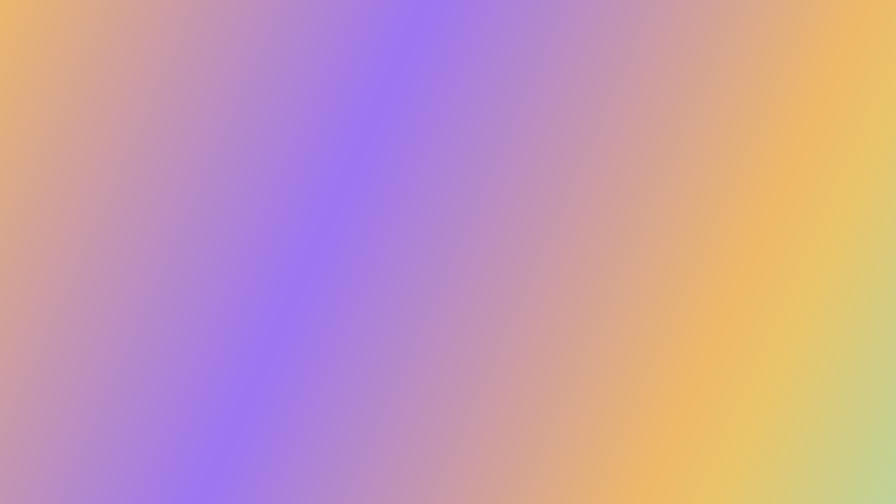
A Shadertoy shader for this background:

```glsl
// Slanted soft gradient: a violet ridge fading to orange on both sides, then gold and pale green.

// Colours, in order of distance from the ridge
const vec3 VIOLET = vec3(0.615, 0.460, 0.950);
const vec3 ORANGE = vec3(0.930, 0.722, 0.410);
const vec3 GOLD   = vec3(0.915, 0.765, 0.410);
const vec3 GREEN  = vec3(0.740, 0.825, 0.605);

// Layout, in canvas heights
const float SLANT       = 0.447;  // sideways drift of the bands per unit of descent
const float RIDGE_X     = 0.845;  // ridge position on the top edge
const float RIDGE_ROUND = 0.025;  // softening of the ridge crest
const float ORANGE_DIST = 0.855;
const float GOLD_DIST   = 1.010;
const float GREEN_DIST  = 1.380;

// Linear progress from a to b, clamped to 0..1
float ramp(float a, float b, float x) {
    return clamp((x - a) / (b - a), 0.0, 1.0);
}

// Colour at a given distance from the ridge
vec3 bandColor(float dist) {
    vec3 color = mix(VIOLET, ORANGE, ramp(0.0, ORANGE_DIST, dist));
    color = mix(color, GOLD, ramp(ORANGE_DIST, GOLD_DIST, dist));
    return mix(color, GREEN, ramp(GOLD_DIST, GREEN_DIST, dist));
}

void mainImage(out vec4 fragColor, in vec2 fragCoord) {
    vec2 p = fragCoord / iResolution.y;

    // Horizontal offset from the slanted ridge line, with a rounded crest
    float offset = p.x + SLANT * (1.0 - p.y) - RIDGE_X;
    float dist = sqrt(offset * offset + RIDGE_ROUND * RIDGE_ROUND) - 0.5 * RIDGE_ROUND;

    fragColor = vec4(bandColor(dist), 1.0);
}
```
